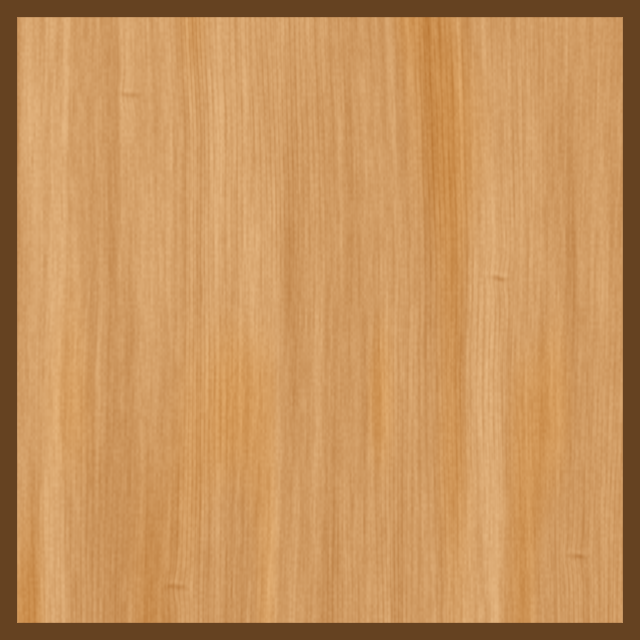
Give the GLSL for this texture, as a Shadertoy shader.

```glsl
// A flat panel of honey-coloured wood with upright grain inside a plain brown frame.
// Stretched value noise gives streaks, fibres and pores; a wavy comb gives the
// growth lines, and a few small hashed knots disturb them.

#define FRAME_WIDTH 0.0268
#define FRAME_COLOR vec3(0.398, 0.258, 0.130)
#define WOOD_COLOR vec3(0.822, 0.615, 0.396)
#define TONE_STEP vec3(0.027, 0.036, 0.040)
#define AMBER_SHIFT vec3(0.004, -0.024, -0.062)
#define GRAIN_SWAY 0.035
#define LINE_COUNT 125.0
#define LINE_DEPTH 1.0
#define STREAK_DEPTH 2.0
#define FIBRE_DEPTH 1.7
#define KNOT_COUNT 4
#define KNOT_SIZE vec2(0.014, 0.004)

float hash(vec2 p) {
    vec3 q = fract(vec3(p.xyx) * 0.1031);
    q += dot(q, q.yzx + 33.33);
    return fract((q.x + q.y) * q.z);
}

// Smooth value noise centred on zero, from -0.5 to 0.5
float noise(vec2 p) {
    vec2 cell = floor(p);
    vec2 f = fract(p);
    f = f * f * (3.0 - 2.0 * f);
    float low = mix(hash(cell), hash(cell + vec2(1.0, 0.0)), f.x);
    float high = mix(hash(cell + vec2(0.0, 1.0)), hash(cell + 1.0), f.x);
    return mix(low, high, f.y) - 0.5;
}

// Broad upright bands of light and dark wood
float streaks(vec2 p) {
    return 0.85 * noise(p * vec2(9.0, 1.3) + 11.0)
         + 1.00 * noise(p * vec2(31.0, 1.6) + 27.0)
         + 0.80 * noise(p * vec2(83.0, 2.2) + 43.0);
}

// Hair-thin fibres and short pores
float fibres(vec2 p) {
    return 0.85 * noise(p * vec2(170.0, 5.0) + 61.0)
         + 0.75 * noise(p * vec2(310.0, 24.0) + 79.0)
         + 0.60 * noise(p * vec2(280.0, 190.0) + 97.0);
}

// Thin dark growth lines that fade in and out across the panel
float growthLines(vec2 p) {
    float phase = p.x * LINE_COUNT + 2.4 * noise(p * vec2(22.0, 1.5) + 7.0);
    float comb = 0.5 + 0.5 * cos(6.2832 * phase);
    float presence = smoothstep(-0.25, 0.35, noise(p * vec2(13.0, 2.5) + 53.0));
    return (comb * comb - 0.375) * presence;
}

// Small flat knots: a dark core with a pale rim; also bends the grain in p
float knots(vec2 uv, inout vec2 p) {
    float tone = 0.0;
    for (int i = 0; i < KNOT_COUNT; i++) {
        float id = float(i);
        vec2 centre = vec2(hash(vec2(id, 3.7)), hash(vec2(id, 9.2)));
        vec2 d = uv - mix(vec2(0.06), vec2(0.94), centre);
        d.y += 0.006 * noise(vec2(uv.x * 70.0, id));
        vec2 e = d / KNOT_SIZE;
        tone += 0.8 * exp(-dot(e - vec2(0.0, 1.8), e - vec2(0.0, 1.8)));
        tone -= 2.0 * exp(-dot(e, e));
        p.x += 0.004 * exp(-dot(d, d) * 1500.0);
    }
    return tone;
}

vec3 wood(vec2 uv) {
    // Let the grain lean and wander slowly
    vec2 p = uv;
    p.x += GRAIN_SWAY * noise(uv * vec2(3.0, 1.8) + 5.0);
    p.x += 0.006 * noise(uv * vec2(9.0, 5.0) + 17.0);
    float knotTone = knots(uv, p);

    float tone = STREAK_DEPTH * streaks(p) + FIBRE_DEPTH * fibres(p);
    tone += knotTone - LINE_DEPTH * growthLines(p);

    // Warm amber stains run along the grain
    float amber = noise(p * vec2(17.0, 2.6) + 31.0) + 0.6 * noise(p * vec2(6.0, 3.0) + 71.0);
    return WOOD_COLOR + TONE_STEP * tone + AMBER_SHIFT * smoothstep(0.1, 0.6, amber);
}

void mainImage(out vec4 fragColor, in vec2 fragCoord) {
    vec2 uv = fragCoord / iResolution.xy;
    vec2 edge = min(uv, 1.0 - uv);
    float pixel = 1.0 / min(iResolution.x, iResolution.y);
    float inside = smoothstep(-0.7 * pixel, 0.7 * pixel, min(edge.x, edge.y) - FRAME_WIDTH);
    fragColor = vec4(mix(FRAME_COLOR, wood(uv), inside), 1.0);
}
```
